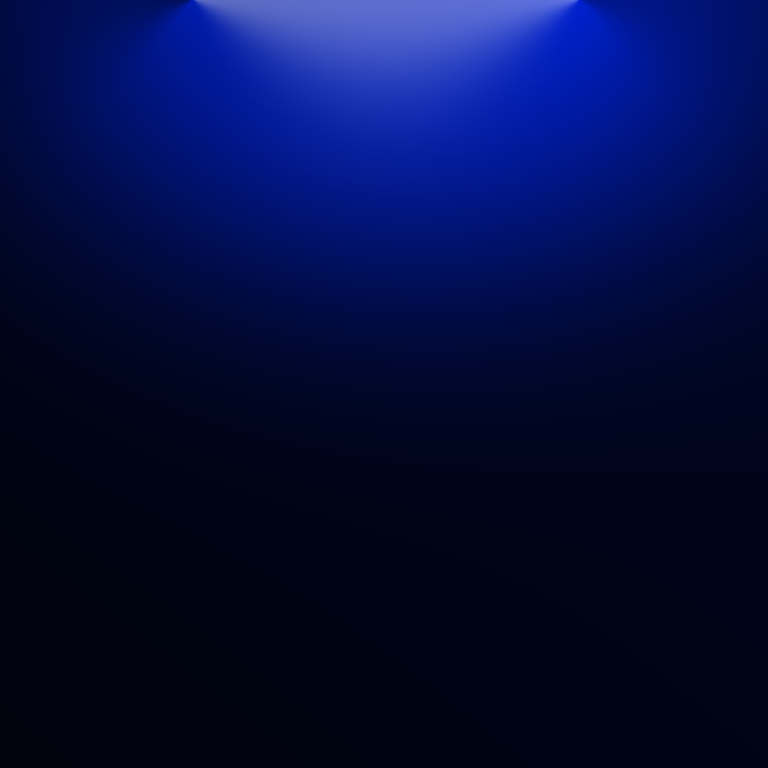
Write a three.js fragment shader that draws this background.

```glsl
#define LAMP_X 0.503
#define LAMP_HALF 0.252
#define GLOW_X 0.53
#define GLOW_STRETCH 0.755
#define GLOW_RADIUS 0.38
#define GLOW_POWER 0.61
#define HAZE_FOCUS 10.0
#define SHADOW_LEFT 0.5
#define SHADOW_RIGHT 0.32
#define BLUE_TINT vec3(0.0, 0.16, 1.0)
#define HAZE_TINT vec3(0.36, 0.31, 0.08)

varying vec2 vUv;

// Share of light reaching a point below a strip of downward emitters.
float stripLight(float across, float depth) {
  vec2 ends = vec2(LAMP_HALF - across, LAMP_HALF + across);
  return 0.5 * (ends.x / length(vec2(ends.x, depth))
              + ends.y / length(vec2(ends.y, depth)));
}

// Dark wedge beside each end of the lamp, fading outward.
float wedgeShade(float across, float depth) {
  float outside = max(abs(across) - LAMP_HALF, 0.0);
  float angle = atan(depth, outside);
  float strength = across < 0.0 ? SHADOW_LEFT : SHADOW_RIGHT;
  float shadow = 1.0 - smoothstep(0.0, 1.0, angle);
  return 1.0 - strength * exp(-6.0 * outside) * shadow;
}

// Saturated bloom around the two lamp ends.
float endBloom(float across, float depth) {
  float leftGap = length(vec2(across + LAMP_HALF, depth));
  float rightGap = length(vec2(across - LAMP_HALF, depth * 0.8));
  return 0.10 * exp(-leftGap / 0.05) + 0.16 * exp(-rightGap / 0.08);
}

void main() {
  float depth = max(1.0 - vUv.y, 0.0) + 0.001;
  float across = vUv.x - LAMP_X;

  // Wide blue pool falling off below the lamp
  float reach = length(vec2((vUv.x - GLOW_X) * GLOW_STRETCH, depth));
  float glow = GLOW_POWER * exp(-pow(reach / GLOW_RADIUS, 2.6));

  // Faint ambient light, stronger to the upper right
  float ambient = 0.045 + 0.04 * vUv.x + 0.05 * vUv.y;

  float blue = (glow + ambient + endBloom(across, depth))
             * wedgeShade(across, depth);

  // Pale haze directly beneath the strip
  float haze = pow(max(stripLight(across, depth), 0.0), HAZE_FOCUS);

  gl_FragColor = vec4(BLUE_TINT * blue + HAZE_TINT * haze, 1.0);
}
```
